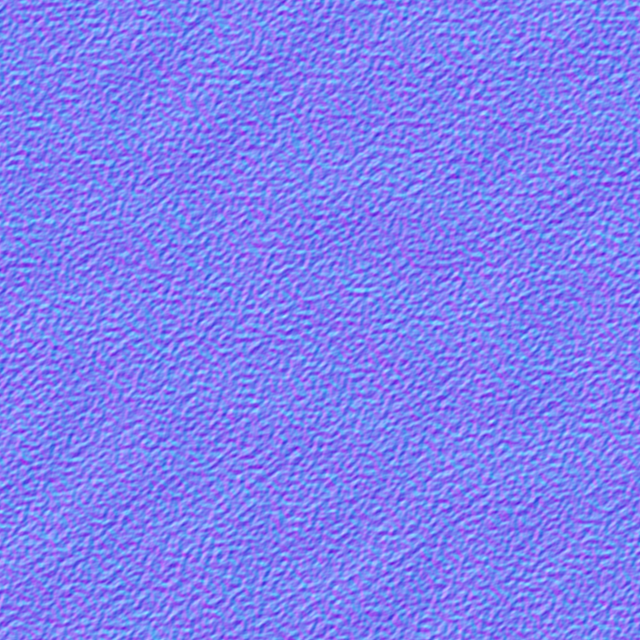
Write a WebGL 1 fragment shader that draws this texture map.

```glsl
precision highp float;

// Tangent-space normal map of a finely wrinkled, leathery surface.
// Gradient noise builds a height field, stretched a little along a rising
// diagonal; its central differences become the red and green slopes.

uniform vec2 u_resolution;

// Random unit vector for a lattice cell
vec2 cellGradient(vec2 cell) {
  vec3 q = fract(vec3(cell.xyx) * vec3(0.1031, 0.1030, 0.0973));
  q += dot(q, q.yzx + 33.33);
  float angle = 6.28318 * fract((q.x + q.y) * q.z);
  return vec2(cos(angle), sin(angle));
}

float gradientNoise(vec2 p) {
  vec2 cell = floor(p);
  vec2 f = p - cell;
  vec2 w = f * f * f * (f * (f * 6.0 - 15.0) + 10.0);
  float a = dot(cellGradient(cell), f);
  float b = dot(cellGradient(cell + vec2(1.0, 0.0)), f - vec2(1.0, 0.0));
  float c = dot(cellGradient(cell + vec2(0.0, 1.0)), f - vec2(0.0, 1.0));
  float d = dot(cellGradient(cell + vec2(1.0, 1.0)), f - vec2(1.0, 1.0));
  return mix(mix(a, b, w.x), mix(c, d, w.x), w.y);
}

vec2 rotate(vec2 p, float angle) {
  float c = cos(angle), s = sin(angle);
  return vec2(c * p.x + s * p.y, c * p.y - s * p.x);
}

// Each layer is divided by its frequency, so its weight is a slope
float height(vec2 p) {
  vec2 grain = rotate(p, 0.62) * vec2(0.78, 1.0);
  float wrinkles = gradientNoise(grain * 100.0 + 217.3) / 100.0;
  float creases = 0.7 * gradientNoise(rotate(grain, 0.9) * 148.0 + 391.7) / 148.0;
  float swells = 0.12 * gradientNoise(p * 9.0 + 51.4) / 9.0;
  return wrinkles + creases + swells;
}

void main() {
  vec2 uv = gl_FragCoord.xy / u_resolution;

  // Slopes by central differences, with the green axis pointing down
  vec2 e = vec2(0.001, 0.0);
  vec2 slope = vec2(height(uv + e.xy) - height(uv - e.xy),
                    height(uv - e.yx) - height(uv + e.yx)) / (2.0 * e.x);

  // Blue brightens towards the lit side of each wrinkle
  vec2 tilt = slope * vec2(0.145, 0.165);
  float blue = 0.95 + 0.2 * (tilt.x + tilt.y);
  gl_FragColor = vec4(clamp(vec3(0.5 + tilt, blue), 0.0, 1.0), 1.0);
}
```
